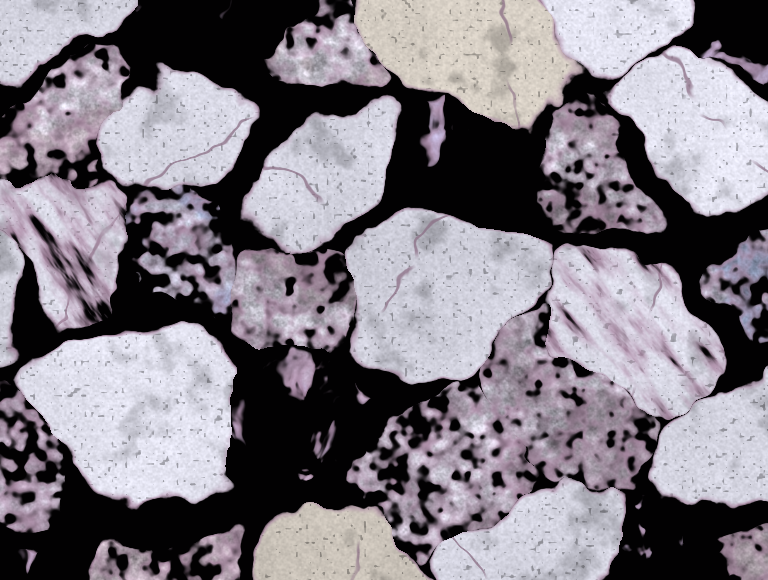
Reproduce this texture procedurally as a Shadertoy shader.

```glsl
// Thin section of rock: pale angular grains and pitted mauve or blue ones on black.
#define PITCH 0.255          // mean grain spacing, in canvas heights
#define SEED vec2(12.3, 5.6) // picks the region shown
#define WARP 0.55            // bending of grain outlines
#define ROUNDING 16.0        // higher gives sharper grain corners
#define GAP_MAX 0.10         // widest gap, in grain spacings
#define PORE_FREQ 56.0       // pores per canvas height
#define PORE_LEVEL 0.66      // lower gives more pores
#define PALE vec3(0.86, 0.86, 0.91)
#define TAN vec3(0.82, 0.79, 0.75)
#define MAUVE vec3(0.63, 0.60, 0.66)
#define BLUE vec3(0.60, 0.65, 0.77)
#define PINK vec3(0.68, 0.54, 0.65)

const float PALE_SHARE = 0.46, PITTED_SHARE = 0.38;

float hash(vec2 p) { return fract(sin(dot(p, vec2(127.1, 311.7))) * 43758.5453); }

mat2 turn(float a) { return mat2(cos(a), sin(a), -sin(a), cos(a)); }

float noise(vec2 p) {
    vec2 i = floor(p), f = fract(p);
    f = f * f * (3.0 - 2.0 * f);
    return mix(mix(hash(i), hash(i + vec2(1, 0)), f.x),
               mix(hash(i + vec2(0, 1)), hash(i + vec2(1, 1)), f.x), f.y);
}

float fbm(vec2 p) {
    float sum = 0.0, amp = 0.533;
    for (int i = 0; i < 4; i++) {
        sum += amp * noise(p);
        p = turn(0.6) * p * 2.03 + 7.1;
        amp *= 0.5;
    }
    return sum;
}

// Evenly spread number that decides what a grain is made of.
float kindOf(vec2 id) { return fract(dot(id, vec2(0.7549, 0.5698))); }

vec2 site(vec2 id) {
    return id + 0.5 + 0.75 * (vec2(hash(id), hash(id + 41.7)) - 0.5);
}

// Pale grains grow at the cost of their neighbours.
float weight(vec2 id) {
    float h = hash(id + 7.3);
    return kindOf(id) < PALE_SHARE ? 0.06 + 0.30 * h : 0.08 * h;
}

// Weighted Voronoi cell: returns its id and the rounded distance to its border.
vec3 findGrain(vec2 q) {
    vec2 id = floor(q), base = id;
    float best = 1e3;
    for (int k = 0; k < 25; k++) {
        vec2 c = base + vec2(k % 5 - 2, k / 5 - 2), d = q - site(c);
        float power = dot(d, d) - weight(c);
        if (power < best) { best = power; id = c; }
    }
    float sum = 0.0;
    for (int k = 0; k < 25; k++) {
        if (k == 12) continue;
        vec2 c = id + vec2(k % 5 - 2, k / 5 - 2), d = q - site(c);
        float border = (dot(d, d) - weight(c) - best) / (2.0 * length(site(c) - site(id)));
        sum += exp(-ROUNDING * border);
    }
    return vec3(id, -log(sum) / ROUNDING);
}

void mainImage(out vec4 fragColor, in vec2 fragCoord) {
    vec2 p = fragCoord / iResolution.y;
    float blur = 0.8 / iResolution.y;

    // Grain layout
    vec2 q = p / PITCH + SEED;
    q += WARP * (vec2(fbm(q * 1.7), fbm(q * 1.7 + 31.0)) - 0.5);
    vec3 grain = findGrain(q);
    vec2 id = grain.xy;
    float kind = kindOf(id), tone = hash(id + 3.9);
    float gap = mix(-0.012, GAP_MAX, smoothstep(0.35, 0.8, noise(q * 1.2 + 9.0)));
    float solid = (grain.z - gap) * PITCH + 0.012 * (fbm(p * 32.0) - 0.5);

    // Shared fine texture
    float grit = 0.6 * noise(p * 230.0) + 0.4 * noise(turn(0.7) * p * 340.0);
    float rough = fbm(p * 42.0 + 5.0);
    vec3 color;

    if (kind < PALE_SHARE) {
        // Pale grains with smudges, specks and a crack
        color = mix(PALE, TAN, step(0.41, kind)) * (1.03 - 0.08 * tone);
        color *= 1.0 + 0.14 * (fbm(p * 7.0) - 0.5) + 0.16 * (grit - 0.5);
        color *= 1.0 - 0.20 * smoothstep(0.60, 0.80, fbm(p * 15.0 + 2.0));
        color *= 1.0 - 0.30 * smoothstep(0.80, 0.95, noise(p * 170.0 + 3.0));
        vec2 local = turn(6.28 * tone) * (q - site(id));
        float crack = abs(local.y - 0.1 + 0.10 * (fbm(q * 3.0) - 0.5)) * PITCH;
        float broken = smoothstep(0.3, 0.6, noise(p * 22.0)) * step(0.45, hash(id + 8.8));
        color = mix(color, PINK * 0.8, 0.75 * broken * (1.0 - smoothstep(0.001, 0.004, crack)));
        if (kind < 0.09) {
            // Cleavage slits
            float slit = fbm(turn(0.6 + tone) * p * vec2(11.0, 42.0));
            color = mix(color, PINK, 0.6 * smoothstep(0.52, 0.70, slit));
            solid = min(solid, (0.71 - slit) / 45.0);
        }
    } else {
        // Pitted grains with lighter inclusions
        bool isBlue = kind > 0.76;
        color = isBlue ? BLUE : mix(MAUVE, MAUVE * vec3(0.98, 0.96, 0.90), tone);
        color *= 0.90 + 0.26 * hash(id + 5.1);
        color = mix(color, PALE * 0.93, 0.75 * smoothstep(0.55, 0.63, fbm(p * 7.0 + 4.0)));
        color *= 1.0 + 1.0 * (rough - 0.5) + 0.32 * (grit - 0.5);
        if (kind < PALE_SHARE + PITTED_SHARE) {
            float pore = 0.6 * noise(p * PORE_FREQ)
                       + 0.4 * noise(turn(0.9) * p * PORE_FREQ * 1.6);
            float level = PORE_LEVEL - 0.7 * (fbm(p * 9.0 + 6.0) - 0.5);
            level += min(grain.z - 0.12, 0.0) - (isBlue ? 0.04 : 0.0);
            solid = min(solid, (level - pore) / PORE_FREQ);
        } else {
            // Scraps left in the voids
            solid = min(solid, (fbm(q * 3.6) - 0.67) * 0.06);
            color = mix(color, PINK * 1.15, 0.5);
        }
    }

    // Pink fringe and thin dark outline
    float fringe = 1.0 - smoothstep(0.001, 0.009, solid);
    color = mix(color, PINK, fringe * (0.25 + 0.65 * noise(p * 38.0)));
    color *= 1.0 - 0.45 * (1.0 - smoothstep(0.0, 0.004, solid)) * noise(p * 60.0 + 8.0);

    float cover = smoothstep(-blur, blur, solid);
    fragColor = vec4(mix(vec3(0.008, 0.003, 0.008), clamp(color, 0.0, 1.0), cover), 1.0);
}
```
